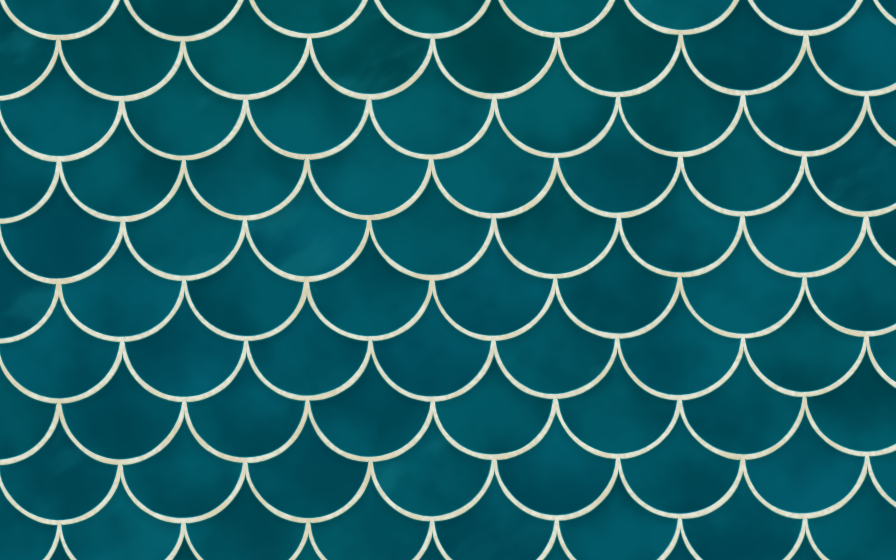
Give the GLSL for this pattern, as a WebGL 2 fragment shader.

```glsl
#version 300 es
precision highp float;
// Teal fish-scale tiles with hand-glazed clouding and cream grout lines.

uniform vec2 u_resolution;
out vec4 fragColor;

float hash(vec2 p) {
    return fract(sin(dot(p, vec2(127.1, 311.7))) * 43758.5453);
}

float noise(vec2 p) {
    vec2 i = floor(p), f = fract(p);
    f = f * f * (3.0 - 2.0 * f);
    return mix(mix(hash(i), hash(i + vec2(1, 0)), f.x),
               mix(hash(i + vec2(0, 1)), hash(i + vec2(1, 1)), f.x), f.y);
}

float fbm(vec2 p) {
    float sum = 0.0, amp = 0.5;
    for (int i = 0; i < 4; i++) {
        sum += amp * noise(p);
        p = mat2(1.6, 1.2, -1.2, 1.6) * p + 3.7;
        amp *= 0.5;
    }
    return sum;
}

const float ROW = 0.4865; // row spacing, in tile widths

// Offset from the nearest scale centre of a row (xy) and its column (z)
vec3 scaleAt(vec2 q, float row) {
    float x = q.x - 0.5 - 0.5 * row;
    float column = floor(x + 0.5);
    return vec3(x - column, q.y - row * ROW, column);
}

void main() {
    // Tile units, slightly tilted and wobbled
    vec2 q = (gl_FragCoord.xy / u_resolution.y - vec2(0.55, 0.9375)) / 0.2219;
    float pixel = 1.0 / (u_resolution.y * 0.2219);
    q.y -= 0.008 * q.x;
    vec2 p = q + 0.025 * (vec2(noise(q * 1.4), noise(q * 1.4 + 31.0)) - 0.5);

    // Nearest arc: signed distance (positive outside) and direction
    float row = ceil((p.y + 0.5 - ROW) / ROW);
    float edge = 1.0;
    vec2 dir = vec2(0, -1);
    for (int i = 0; i < 2; i++) {
        vec2 c = scaleAt(p, row + float(i)).xy;
        float d = length(c) - 0.5;
        if (abs(d) < abs(edge)) {
            edge = d;
            dir = normalize(c + 1e-5);
        }
    }

    // Tile under this point: this row inside the arc, the row below outside
    vec3 scale = scaleAt(p, row);
    if (length(scale.xy) > 0.5) {
        row -= 1.0;
        scale = scaleAt(p, row);
    }
    vec2 id = vec2(scale.z, row);
    float tint = hash(id + 5.3);

    // Glaze: cloudy tone, per-tile tint and diagonal brushed patches
    float cloud = fbm(q * 1.7 + tint * 9.0);
    vec3 color = mix(vec3(0.0, 0.265, 0.305), vec3(0.01, 0.35, 0.395), smoothstep(0.2, 0.75, cloud));
    color += (tint - 0.5) * vec3(0.004, 0.02, 0.035);
    color.b += 0.035 * (noise(q * 0.45 + 8.0) - 0.5);
    vec2 brush = mat2(0.8, -0.6, 0.6, 0.8) * q;
    float patches = smoothstep(0.5, 0.78, fbm(brush * vec2(1.8, 4.0) + tint * 17.0));
    color = mix(color, vec3(0.06, 0.43, 0.47), patches * 0.5 * smoothstep(0.45, 1.0, hash(id + 2.1)));
    color *= 1.0 - 0.1 * smoothstep(0.12, 0.0, edge) * step(0.0, edge);

    // Grout width: heavier toward the lower right, uneven by hand
    float grain = noise(q * 42.0);
    float width = 0.0165 + 0.006 * max(0.0, dot(dir, vec2(0.4, -0.9)))
                + 0.006 * (noise(q * 7.0) - 0.5) + 0.0015 * (grain - 0.5);
    float gap = abs(edge) - width;

    // Glazed rim: bluish inside the arc, olive outside
    vec3 rim = edge < 0.0 ? vec3(0.14, 0.5, 0.55) : vec3(0.2, 0.44, 0.41);
    color = mix(color, rim, 0.75 * smoothstep(0.014, 0.0, gap));

    // Cream grout with tan outer and pale blue inner shading
    vec3 grout = mix(vec3(0.84, 0.83, 0.74), vec3(0.92, 0.92, 0.86), grain);
    grout = mix(grout, vec3(0.67, 0.71, 0.61), 0.7 * smoothstep(0.3, 1.0, edge / width));
    grout = mix(grout, vec3(0.49, 0.71, 0.73), 0.7 * smoothstep(0.45, 1.0, -edge / width) * noise(q * 3.0 + 4.0));
    grout = mix(grout, vec3(0.82, 0.76, 0.61), 0.4 * smoothstep(0.55, 0.85, noise(q * 5.0 + 12.0)));
    color = mix(grout, color, smoothstep(-0.7 * pixel, 0.7 * pixel, gap));

    fragColor = vec4(color, 1.0);
}
```
